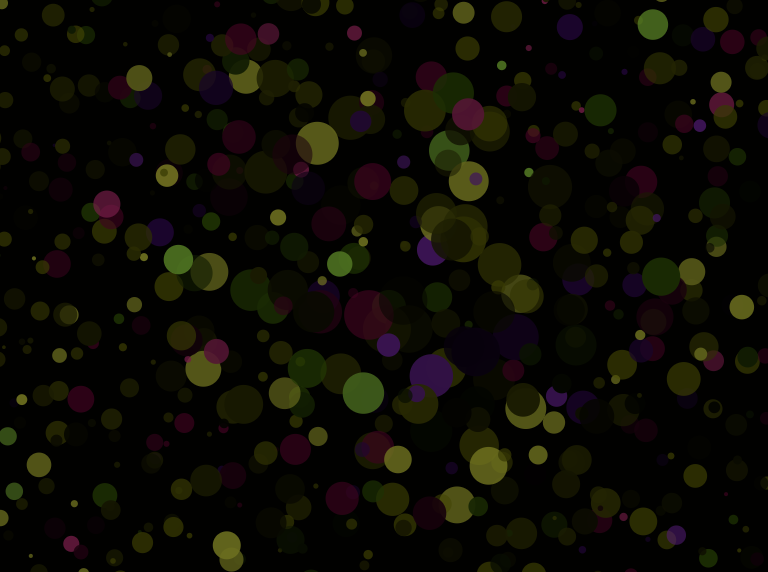
Give the GLSL for this background, as a WebGL 1 fragment shader.

```glsl
precision highp float;

uniform vec2 u_resolution;

// Lengths are fractions of the canvas height
#define LAYERS 4
#define CELL 0.1
#define RADIUS_CENTRE 0.046
#define RADIUS_EDGE 0.021
#define SMALLEST 0.12
#define BRIGHT_SHARE 0.14
#define MIN_OPACITY 0.55
#define FOCUS vec2(0.55, 0.55)
#define BACKDROP vec3(0.003, 0.003, 0.0)

// Four random values per cell, without sine
vec4 hash4(vec2 p) {
  vec4 q = fract(p.xyxy * vec4(0.1031, 0.1030, 0.0973, 0.1099));
  q += dot(q, q.wzxy + 33.33);
  return fract((q.xxyz + q.yzzw) * q.zywx);
}

// Olive dominates, then green, maroon and violet
vec3 discColour(float hue, float tone) {
  vec3 dark = vec3(0.14, 0.145, 0.008);
  vec3 bright = vec3(0.40, 0.41, 0.115);
  if (hue > 0.91) {
    dark = vec3(0.09, 0.015, 0.15);
    bright = vec3(0.24, 0.08, 0.34);
  } else if (hue > 0.76) {
    dark = vec3(0.15, 0.008, 0.075);
    bright = vec3(0.36, 0.09, 0.22);
  } else if (hue > 0.61) {
    dark = vec3(0.09, 0.15, 0.01);
    bright = vec3(0.28, 0.41, 0.12);
  }
  float split = 1.0 - BRIGHT_SHARE;
  if (tone > split) return bright * mix(0.65, 1.0, (tone - split) / BRIGHT_SHARE);
  return dark * mix(0.05, 1.2, tone / split);
}

// Paints one layer of jittered discs over the colour below
vec3 paintLayer(vec3 below, vec2 uv, float layer, vec2 focus, float reach) {
  vec2 home = floor(uv / CELL);
  for (int y = -1; y <= 1; y++) {
    for (int x = -1; x <= 1; x++) {
      vec2 cell = home + vec2(float(x), float(y));
      vec2 seed = cell + vec2(37.0, 53.0) * (layer + 1.0);
      vec4 shape = hash4(seed);
      vec4 paint = hash4(seed + 311.0);

      // Discs grow towards the focus
      vec2 centre = (cell + shape.xy) * CELL;
      float nearness = 1.0 - smoothstep(0.0, reach, distance(centre, focus));
      float largest = mix(RADIUS_EDGE, RADIUS_CENTRE, nearness);
      float radius = largest * mix(SMALLEST, 1.0, shape.z);

      float inside = radius - distance(uv, centre);
      float cover = clamp(inside * u_resolution.y + 0.5, 0.0, 1.0);
      float opacity = mix(MIN_OPACITY, 1.0, shape.w);
      vec3 blended = below * (1.0 - opacity) + discColour(paint.x, paint.y);
      below = mix(below, blended, cover);
    }
  }
  return below;
}

void main() {
  vec2 uv = gl_FragCoord.xy / u_resolution.y;
  vec2 extent = u_resolution / u_resolution.y;
  vec2 focus = FOCUS * extent;
  float reach = 0.5 * length(extent);

  vec3 colour = BACKDROP;
  for (int i = 0; i < LAYERS; i++) {
    colour = paintLayer(colour, uv, float(i), focus, reach);
  }
  gl_FragColor = vec4(colour, 1.0);
}
```
